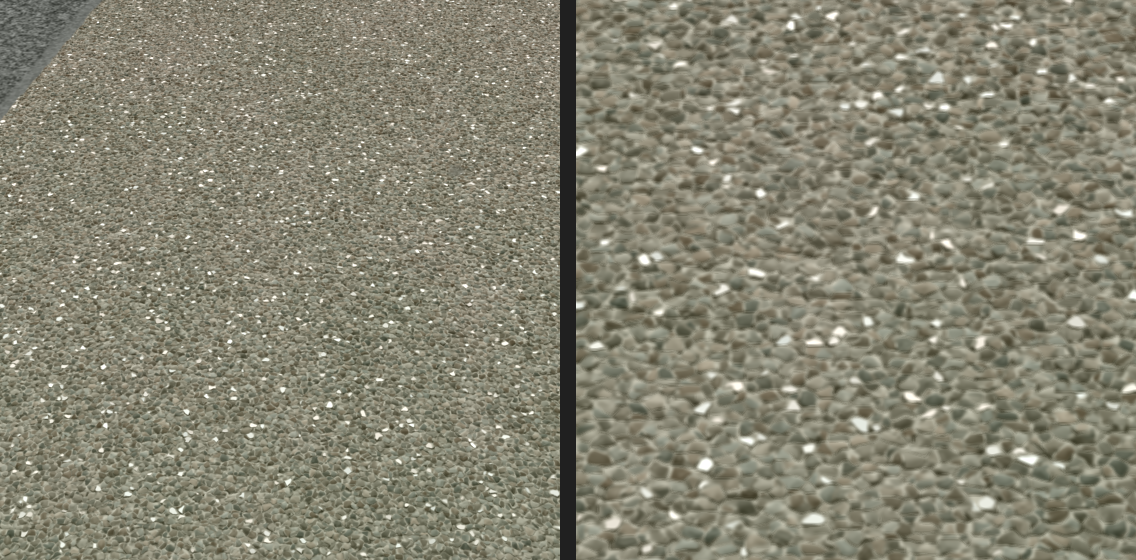
Left: the whole. Right: its middle third, enlarged.
This texture is drawn by a Shadertoy shader. Its source:

```glsl
vec3 hash3(vec2 p) {
    vec3 q = fract(p.xyx * vec3(0.1031, 0.1030, 0.0973));
    q += dot(q, q.yxz + 33.33);
    return fract((q.xxy + q.yzz) * q.zyx);
}

float valueNoise(vec2 p) {
    vec2 cell = floor(p), f = fract(p);
    f = f * f * (3.0 - 2.0 * f);
    float low = mix(hash3(cell).x, hash3(cell + vec2(1, 0)).x, f.x);
    float high = mix(hash3(cell + vec2(0, 1)).x, hash3(cell + vec2(1, 1)).x, f.x);
    return mix(low, high, f.y);
}

// Pebbles of uneven size, half sunk in sandy mortar
vec3 pebbles(vec2 ground) {
    vec2 cell = floor(ground), nearestId = cell, nearestOffset = vec2(0);
    float nearest = 9.0, second = 9.0;
    for (int j = -1; j <= 1; j++)
    for (int i = -1; i <= 1; i++) {
        vec2 id = cell + vec2(i, j);
        vec3 rnd = hash3(id);
        vec2 offset = ground - id - 0.05 - 0.9 * rnd.xy;
        float d = length(offset) - 0.35 * rnd.z;
        if (d < nearest) {
            second = nearest;
            nearest = d;
            nearestId = id;
            nearestOffset = offset;
        } else {
            second = min(second, d);
        }
    }

    vec3 kind = hash3(nearestId + 71.0);
    float grain = valueNoise(ground * 2.7 + 17.0) - 0.5;
    float glint = step(0.94, kind.y);
    float tone = mix(0.37, 0.60, kind.x) + 0.14 * nearestOffset.y + 0.10 * grain;
    tone = mix(tone, 0.80 + 0.16 * kind.x, glint);
    vec3 stone = tone + vec3(0.01, 0.0, -0.07) * (1.0 - 0.3 * glint);
    stone += (kind.z - 0.5) * vec3(0.035, -0.01, -0.03);

    vec3 mortar = 0.575 + 0.32 * grain + vec3(0.01, 0.0, -0.07);
    float gap = second - nearest + 0.16 * grain - 0.10 * glint;
    float inside = smoothstep(0.04, 0.34, gap);
    inside *= 1.0 - smoothstep(0.22, 0.55, nearest + 0.25 * grain);
    float shadow = smoothstep(0.1, 0.5, -nearestOffset.y) * (1.0 - inside);
    return mix(mortar - 0.17 * shadow, stone, inside);
}

// Fine dark asphalt, with a smooth pale strip along its border
vec3 asphalt(vec2 ground, float depth) {
    float grain = valueNoise(ground * 1.7) + valueNoise(ground * 0.9 + 9.0) - 1.0;
    float strip = 1.0 - smoothstep(0.014, 0.022, depth);
    float tone = mix(0.43 + 0.18 * grain, 0.47 + 0.07 * grain, strip);
    return tone + vec3(0.0, 0.005, -0.03);
}

vec3 pavement(vec2 uv) {
    // Perspective towards a horizon above the canvas
    vec2 ground = vec2(145.0 * (uv.x - 0.5), 300.0) / (1.8 - uv.y);
    vec2 warp = vec2(valueNoise(ground * 1.3), valueNoise(ground * 1.3 + 40.0));
    vec3 color = pebbles(ground + 0.55 * warp);

    // Faint stains and a drift from greenish to reddish stone
    float stain = valueNoise(uv * vec2(7.0, 9.0)) + valueNoise(uv * 19.0 + 5.0) - 1.0;
    color += 0.018 * stain;
    color += (uv.y - 0.5 + 0.4 * stain) * vec3(0.012, -0.006, 0.004);
    vec2 patchOffset = (uv - vec2(0.815, 0.695)) * vec2(1.0, 1.4);
    float worn = 1.0 - smoothstep(0.008, 0.020, length(patchOffset) + 0.006 * stain);
    color = mix(color, vec3(0.45, 0.45, 0.40), 0.6 * worn);

    // Asphalt beyond the slanted border at the upper left
    float depth = dot(uv - vec2(0.0, 0.785), vec2(-0.763, 0.646));
    depth += 0.004 * (valueNoise(uv * 90.0) - 0.5);
    return mix(color, asphalt(ground, depth), smoothstep(-0.002, 0.002, depth));
}

void mainImage(out vec4 fragColor, in vec2 fragCoord) {
    vec2 uv = fragCoord / iResolution.xy;
    vec3 color = vec3(0);
    // Average a small neighbourhood for soft edges
    for (int j = -1; j <= 1; j++)
    for (int i = -1; i <= 1; i++) {
        color += pavement(uv + 0.0008 * vec2(i, j));
    }
    color /= 9.0;
    // Restore the contrast lost by averaging, most of all far away
    color = mix(vec3(0.52, 0.51, 0.44), color, 1.12 + 0.3 * uv.y);
    fragColor = vec4(clamp(color, 0.0, 1.0), 1.0);
}
```
